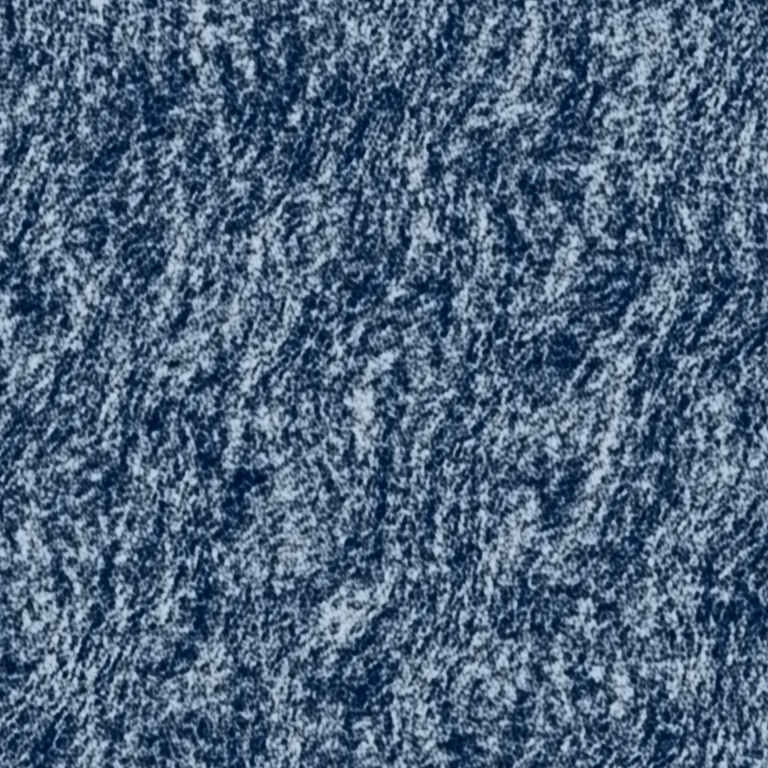
A Shadertoy shader for this texture:

```glsl
// Slate-blue rough surface: fine bright grain over slanted, near-vertical streaks.

#define SLANT 0.24                    // sideways lean of the streaks per unit of height
#define WARP 0.012                    // wander of the streaks
#define BROAD_SCALE vec2(13.0, 4.5)   // cells across the canvas, per layer
#define STREAK_SCALE vec2(36.0, 12.0)
#define CLUMP_SCALE vec2(72.0, 40.0)
#define GRAIN_SCALE vec2(108.0, 78.0)
#define SPECK_SCALE vec2(185.0, 145.0)
#define MID_TONE 0.36
#define TONE_RANGE 0.38
#define CONTRAST 0.62
#define BLUE_CAST vec3(0.0, 0.09, 0.19)
#define STREAK_TINT vec3(0.012, 0.0, -0.025)

float hash(vec2 cell) {
    vec3 h = fract(cell.xyx * vec3(0.1031, 0.1030, 0.0973));
    h += dot(h, h.yzx + 33.33);
    return fract((h.x + h.y) * h.z);
}

// Dot product of a random unit gradient with the offset from its lattice corner
float cornerSlope(vec2 cell, vec2 offset) {
    float angle = 6.28318 * hash(cell);
    return dot(vec2(cos(angle), sin(angle)), offset);
}

// Gradient noise, scaled to a standard deviation of about one
float gradientNoise(vec2 p) {
    vec2 cell = floor(p), f = fract(p);
    vec2 blend = f * f * f * (f * (f * 6.0 - 15.0) + 10.0);
    vec2 e = vec2(1.0, 0.0);
    float bottom = mix(cornerSlope(cell, f),
                       cornerSlope(cell + e.xy, f - e.xy), blend.x);
    float top = mix(cornerSlope(cell + e.yx, f - e.yx),
                    cornerSlope(cell + e.xx, f - e.xx), blend.x);
    return 4.7 * mix(bottom, top, blend.y);
}

vec2 rotate(vec2 p, float angle) {
    float c = cos(angle), s = sin(angle);
    return vec2(c * p.x - s * p.y, s * p.x + c * p.y);
}

void mainImage(out vec4 fragColor, in vec2 fragCoord) {
    vec2 p = fragCoord / iResolution.y;

    // Lean the coordinates and let them wander a little
    vec2 lean = vec2(p.x - SLANT * p.y, p.y);
    lean.x += WARP * gradientNoise(p * 5.0 + 41.3);

    // Long streaks, from broad bands to thin fibres
    float streaks = 0.22 * gradientNoise(lean * BROAD_SCALE + 17.7)
                  + 0.42 * gradientNoise(lean * STREAK_SCALE + 83.1);

    // Short clumps, grains and sharp specks
    float grain = 0.45 * gradientNoise(lean * CLUMP_SCALE + 29.4)
                + 0.58 * gradientNoise(rotate(lean, 0.15) * GRAIN_SCALE + 151.6)
                + 0.50 * gradientNoise(rotate(p, -0.35) * SPECK_SCALE + 307.2);

    // Soft tone curve: many darks, few highlights
    float tone = MID_TONE + TONE_RANGE * tanh(CONTRAST * (streaks + grain - 0.35));
    vec3 color = tone + BLUE_CAST + STREAK_TINT * streaks;
    fragColor = vec4(clamp(color, 0.0, 1.0), 1.0);
}
```
